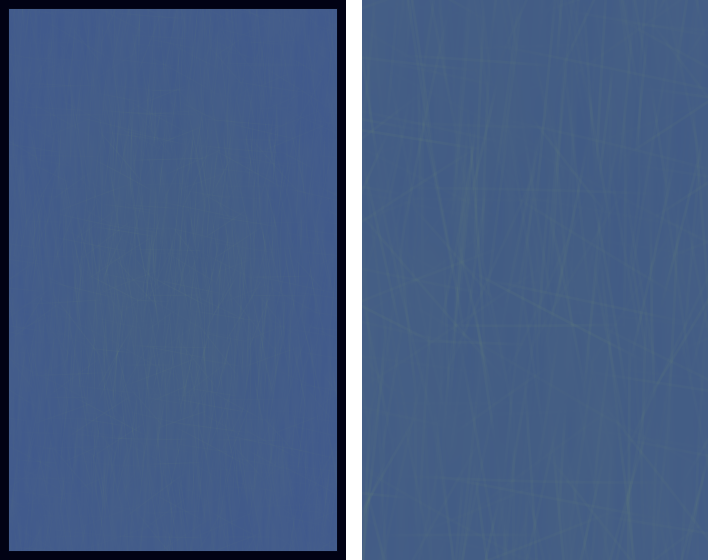
Left: the whole. Right: its middle third, enlarged.
A Shadertoy shader for this texture:

```glsl
// A worn blue panel in a near-black frame, greener towards its middle.
// Many rotated grids each lay one thin bent scratch per cell, mostly upright;
// stretched value noise adds a faint vertical grain below them.

const vec3 FRAME_COLOR   = vec3(0.002, 0.008, 0.078);
const vec3 EDGE_BLUE     = vec3(0.259, 0.357, 0.548);
const vec3 MIDDLE_BLUE   = vec3(0.264, 0.365, 0.518);
const vec3 SCRATCH_COLOR = vec3(0.335, 0.445, 0.490);

const float FRAME_WIDTH      = 0.016;   // all lengths in canvas heights
const vec2  SCRATCH_CELL     = vec2(0.042, 0.19);
const float SCRATCH_HALF     = 0.0008;
const float SCRATCH_STRENGTH = 0.25;
const int   SCRATCH_LAYERS   = 48;
const int   UPRIGHT_LAYERS   = 33;
const float UPRIGHT_SPREAD   = 0.22;    // radians
const vec2  GRAIN_FREQUENCY  = vec2(170.0, 22.0);
const float GRAIN_STRENGTH   = 0.012;
const float MOTTLE_STRENGTH  = 0.008;

vec3 hash3(vec3 p) {
    p = fract(p * vec3(0.1031, 0.1030, 0.0973));
    p += dot(p, p.yxz + 33.33);
    return fract((p.xxy + p.yxx) * p.zyx);
}

float valueNoise(vec2 p) {
    vec2 cell = floor(p);
    vec2 f = fract(p);
    f = f * f * (3.0 - 2.0 * f);
    float a = hash3(vec3(cell, 7.0)).x;
    float b = hash3(vec3(cell + vec2(1.0, 0.0), 7.0)).x;
    float c = hash3(vec3(cell + vec2(0.0, 1.0), 7.0)).x;
    float d = hash3(vec3(cell + 1.0, 7.0)).x;
    return mix(mix(a, b, f.x), mix(c, d, f.x), f.y);
}

// One grid of scratches; each stays inside its own cell.
float scratchLayer(vec2 p, float layer, float angle, float pixel) {
    float c = cos(angle), s = sin(angle);
    vec2 offset = hash3(vec3(layer, 3.0, 11.0)).xy * 5.0;
    vec2 q = (mat2(c, s, -s, c) * p + offset) / SCRATCH_CELL;
    vec2 cell = floor(q);
    vec2 local = fract(q) - 0.5;
    vec3 shape = hash3(vec3(cell + 50.0, layer + 1.0));
    vec3 look = hash3(vec3(cell + 90.0, layer + 60.0));

    float tilt = (shape.y - 0.5) * 0.4;
    float bend = (shape.z - 0.5) * 0.4;
    float center = (shape.x - 0.5) * 0.44 + tilt * local.y + bend * local.y * local.y;
    float dist = abs(local.x - center) * SCRATCH_CELL.x;

    float reach = mix(0.2, 0.49, look.x);
    float taper = 1.0 - smoothstep(0.4 * reach, reach, abs(local.y));
    float line = clamp((SCRATCH_HALF - dist) / pixel + 0.5, 0.0, 1.0);
    return line * taper * look.y * look.y;
}

float scratches(vec2 p, float pixel) {
    float total = 0.0;
    for (int i = 0; i < SCRATCH_LAYERS; i++) {
        float layer = float(i);
        float turn = hash3(vec3(layer, 17.0, 5.0)).x * 2.0 - 1.0;
        float spread = i < UPRIGHT_LAYERS ? UPRIGHT_SPREAD : 1.57;
        total += scratchLayer(p, layer, turn * spread, pixel);
    }
    return total;
}

void mainImage(out vec4 fragColor, in vec2 fragCoord) {
    float pixel = 1.0 / iResolution.y;
    vec2 p = fragCoord * pixel;
    vec2 size = iResolution.xy * pixel;

    // Broad tint, strongest in a tall oval around the middle
    vec2 fromMiddle = (p / size - vec2(0.5, 0.49)) * vec2(2.0, 1.75);
    float middle = 1.0 - smoothstep(0.05, 1.15, length(fromMiddle));
    vec3 color = mix(EDGE_BLUE, MIDDLE_BLUE, middle);

    // Vertical grain and soft mottling
    float grain = valueNoise(p * GRAIN_FREQUENCY) - 0.5;
    float mottle = valueNoise(p * vec2(26.0, 9.0) + 40.0) - 0.5;
    color += (grain * GRAIN_STRENGTH + mottle * MOTTLE_STRENGTH) * vec3(1.0, 1.0, -0.3);

    // Scratches thin out towards the edges
    float wear = scratches(p, pixel) * SCRATCH_STRENGTH * mix(0.4, 1.0, middle);
    color = mix(color, SCRATCH_COLOR, min(wear, 0.8));

    // Dark frame
    vec2 toEdge = min(p, size - p);
    float inside = min(toEdge.x, toEdge.y) - FRAME_WIDTH;
    float panel = clamp(inside / pixel + 0.5, 0.0, 1.0);
    fragColor = vec4(mix(FRAME_COLOR, color, panel), 1.0);
}
```
